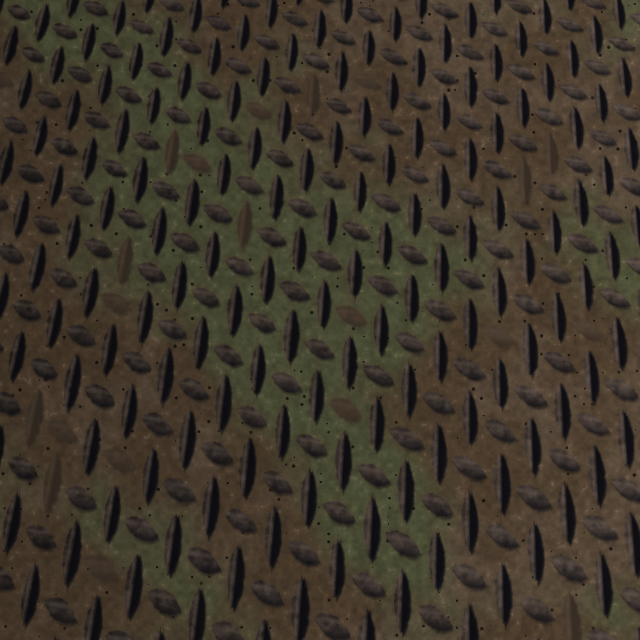
Reproduce this texture procedurally as a WebGL 2 fragment shader.

```glsl
#version 300 es
precision highp float;
// Weathered steel tread plate seen at a slant: a projective map turns the canvas
// into a lattice whose cells hold lens-shaped studs, upright and flat in turn.
// Layered noise stains the plate with rust and moss; cellular noise adds pits.
uniform vec2 u_resolution;
out vec4 fragColor;

#define UPRIGHT_SIZE vec2(0.215, 0.56)  // half width, half length in cells
#define FLAT_SIZE vec2(0.185, 0.52)
#define SHADOW_SHIFT 0.085
#define EDGE_ROUGHNESS 0.05
#define GRAIN 0.42
#define WORN_SHARE 0.07
#define PIT_SCALE 75.0
#define MOSS_BAND 0.21

const vec3 RUST = vec3(0.285, 0.228, 0.168);
const vec3 OLIVE = vec3(0.285, 0.298, 0.205);
const vec3 DUST = vec3(0.325, 0.270, 0.215);
const vec3 STEEL = vec3(0.245, 0.210, 0.192);
const vec3 GLINT = vec3(0.42, 0.36, 0.31);
const vec3 SHADE = vec3(0.045, 0.045, 0.062);

// Lattice to canvas, both with y pointing down
const mat3 PLATE = mat3(0.0408, 0.01667, -0.00597,
                        -0.01654, 0.0574, -0.02245,
                        0.4167, 0.4349, 1.0);

float hash(vec2 p) {
  vec3 h = fract(p.xyx * 0.1031);
  h += dot(h, h.yzx + 33.33);
  return fract((h.x + h.y) * h.z);
}

float noise(vec2 p) {
  vec2 c = floor(p), f = fract(p);
  f = f * f * (3.0 - 2.0 * f);
  return mix(mix(hash(c), hash(c + vec2(1, 0)), f.x),
             mix(hash(c + vec2(0, 1)), hash(c + 1.0), f.x), f.y);
}

float layered(vec2 p) {
  float sum = 0.0, gain = 0.5;
  for (int i = 0; i < 5; i++) {
    sum += gain * noise(p);
    p = mat2(1.6, 1.2, -1.2, 1.6) * p + 7.3;
    gain *= 0.5;
  }
  return sum;
}

// Sparse round pits: one jittered point per cell, few of them deep
float pits(vec2 p) {
  vec2 c = floor(p);
  vec2 centre = 0.3 + 0.4 * vec2(hash(c + 3.0), hash(c + 19.0));
  float radius = 0.28 * smoothstep(0.86, 1.0, hash(c + 41.0));
  return 1.0 - smoothstep(radius * 0.4 - 0.01, radius, length(fract(p) - centre));
}

// Pointed lens from two arcs; p = (across, along), size = half extents
float lens(vec2 p, vec2 size) {
  float radius = dot(size, size) / (2.0 * size.x);
  return length(vec2(abs(p.x) + radius - size.x, p.y)) - radius;
}

void main() {
  vec2 pos = gl_FragCoord.xy / u_resolution;
  vec3 q = inverse(PLATE) * vec3(pos.x, 1.0 - pos.y, 1.0);
  vec2 plate = q.xy / q.z;
  float blur = 0.5 * length(fwidth(plate));

  // Stained ground
  float fine = layered(pos * 110.0 + 50.0);
  float blotch = layered(pos * 13.0 + 20.0);
  float slant = (pos.x - 0.23 - 0.51 * (0.87 - pos.y)) / 0.12;
  float moss = smoothstep(0.43, 0.75, layered(pos * 5.0 + 9.0)
             + MOSS_BAND * exp(-slant * slant) + 0.25 * (blotch - 0.5));
  vec3 bare = mix(RUST, DUST, smoothstep(0.4, 0.7, blotch + 0.12 * (pos.x - 0.5)));
  vec3 color = mix(bare, OLIVE, moss);
  color = mix(color, GLINT, 0.4 * smoothstep(0.68, 0.82, fine));
  color *= 1.0 + GRAIN * (fine - 0.5);
  color *= 1.0 - 0.7 * pits(pos * PIT_SCALE);

  // Studs of the surrounding cells
  vec2 home = floor(plate + 0.5);
  for (int k = 0; k < 9; k++) {
    vec2 cell = home + vec2(k % 3 - 1, k / 3 - 1);
    vec2 p = plate - cell;
    bool upright = mod(cell.x + cell.y, 2.0) < 0.5;
    vec2 size = upright ? UPRIGHT_SIZE : FLAT_SIZE;
    if (!upright) p = p.yx;
    float seed = hash(cell + 100.0);
    size *= 0.94 + 0.12 * seed;
    float worn = 0.65 * step(1.0 - WORN_SHARE, seed);
    float rough = EDGE_ROUGHNESS * (fine - 0.5);
    float d = lens(p, size) + rough;

    // Rusty rim and thrown shadow
    color = mix(color, RUST * (0.8 + 0.4 * fine), 0.5 * exp(-14.0 * max(d, 0.0)));
    vec2 shift = SHADOW_SHIFT * (upright ? vec2(1.0, 0.3) : vec2(0.5, 0.5));
    float thrown = 1.0 - smoothstep(-0.04 - blur, 0.03 + blur, lens(p - shift, size) + rough);
    color = mix(color, SHADE, thrown * (upright ? 0.92 : 0.6) * (1.0 - worn));

    // Lit face, crest glint and the side turned from the light
    float across = p.x / size.x;
    float turn = upright ? across : across * 0.75 + 0.8 * p.y;
    float dark = upright ? smoothstep(-0.15, 0.3, turn + 0.5 * rough) : smoothstep(-0.1, 1.0, turn);
    vec3 face = STEEL * (0.78 + 0.28 * pos.x + 0.9 * (fine - 0.5));
    face = mix(face, GLINT, 0.28 * (1.0 - smoothstep(0.0, 0.3, abs(turn + 0.35))));
    face = mix(face, SHADE, dark * (upright ? 0.96 : 0.75));
    face = mix(face, RUST, worn);
    color = mix(color, face, 1.0 - smoothstep(-blur, blur, d));
  }

  // Light falling off to the left
  color *= 0.88 + 0.2 * pos.x;
  fragColor = vec4(color, 1.0);
}
```
